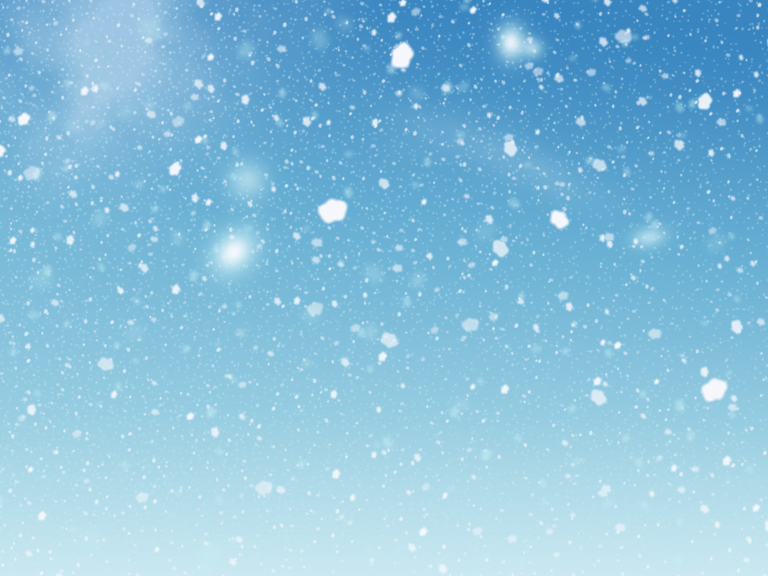
Give the GLSL for this background, as a Shadertoy shader.

```glsl
// Falling snow over a blue winter sky with faint clouds and blurred flakes.

const vec3 DEEP_BLUE  = vec3(0.22, 0.52, 0.75);
const vec3 MID_BLUE   = vec3(0.41, 0.69, 0.83);
const vec3 PALE_BLUE  = vec3(0.62, 0.82, 0.89);
const vec3 GROUND_ICE = vec3(0.81, 0.92, 0.95);
const vec3 CLOUD      = vec3(0.70, 0.83, 0.92);
const vec3 SNOW       = vec3(0.96, 0.97, 0.99);
const vec3 ICY_GLOW   = vec3(0.78, 0.94, 0.96);

vec2 hash22(vec2 p) {
    vec3 q = fract(p.xyx * vec3(0.1031, 0.1030, 0.0973));
    q += dot(q, q.yzx + 33.33);
    return fract((q.xx + q.yz) * q.zy);
}

float valueNoise(vec2 p) {
    vec2 cell = floor(p), f = fract(p);
    f = f * f * (3.0 - 2.0 * f);
    float low  = mix(hash22(cell).x, hash22(cell + vec2(1, 0)).x, f.x);
    float high = mix(hash22(cell + vec2(0, 1)).x, hash22(cell + 1.0).x, f.x);
    return mix(low, high, f.y);
}

float fbm(vec2 p) {
    float sum = 0.0, weight = 0.5;
    for (int i = 0; i < 5; i++) {
        sum += weight * valueNoise(p);
        p = mat2(1.6, 1.2, -1.2, 1.6) * p + 7.3;
        weight *= 0.5;
    }
    return sum;
}

// Gaussian ellipse, turned by an angle
float softEllipse(vec2 p, vec2 center, vec2 size, float angle) {
    vec2 q = p - center;
    float c = cos(angle), s = sin(angle);
    q = vec2(c * q.x + s * q.y, c * q.y - s * q.x) / size;
    return exp(-dot(q, q));
}

// Irregular round flake with an adjustable edge blur
float flake(vec2 q, float radius, float blur, float phase) {
    float a = atan(q.y, q.x + 1e-6);
    float rim = radius * (1.0 + 0.13 * sin(2.0 * a + phase) + 0.07 * sin(5.0 * a - phase));
    return 1.0 - smoothstep(rim - blur, rim + blur, length(q));
}

// One jittered grid of flakes; lengths are fractions of the canvas height
float snowLayer(vec2 p, float cells, float radius, float blur, float density, float seed) {
    vec2 base = floor(p * cells);
    float cover = 0.0;
    for (int y = -1; y <= 1; y++)
    for (int x = -1; x <= 1; x++) {
        vec2 id = base + vec2(x, y);
        vec2 look = hash22(id + seed + 57.0);
        vec2 center = (id + hash22(id + seed)) / cells;
        float present = step(hash22(id + seed + 113.0).x, density);
        float size = radius * mix(0.5, 1.0, look.x * look.x);
        float alpha = present * mix(0.45, 1.0, look.y);
        cover = max(cover, alpha * flake(p - center, size, blur, 6.28 * look.y));
    }
    return cover;
}

vec3 sky(vec2 p, float aspect) {
    // Vertical gradient, paler toward the left
    float h = p.y - 0.15 * (1.0 - p.x / aspect) * smoothstep(0.1, 0.8, p.y);
    vec3 color = mix(GROUND_ICE, PALE_BLUE, smoothstep(-0.08, 0.31, h));
    color = mix(color, MID_BLUE, smoothstep(0.15, 0.60, h));
    color = mix(color, DEEP_BLUE, smoothstep(0.48, 0.97, h));

    // Upper-left haze and the central wisp
    float texture1 = smoothstep(0.25, 0.75, fbm(p * 5.0 + 3.0));
    float haze = softEllipse(p, vec2(0.16, 0.90), vec2(0.34, 0.20), 0.6) * (0.25 + 0.6 * texture1);
    haze += 0.28 * softEllipse(p, vec2(0.22, 0.93), vec2(0.16, 0.055), 0.9);
    float wisp = softEllipse(p, vec2(0.87, 0.73), vec2(0.16, 0.035), -0.43);
    wisp += 0.5 * softEllipse(p, vec2(0.77, 0.765), vec2(0.09, 0.05), 0.1);
    return mix(color, CLOUD, clamp(haze + wisp * (0.18 + 0.3 * texture1), 0.0, 0.8));
}

void mainImage(out vec4 fragColor, in vec2 fragCoord) {
    vec2 p = fragCoord / iResolution.y;
    float aspect = iResolution.x / iResolution.y;
    float edge = 0.75 / iResolution.y;
    vec3 color = sky(p, aspect);

    // Blurred distant flakes
    color = mix(color, ICY_GLOW, 0.35 * snowLayer(p, 7.0, 0.020, 0.012, 0.35, 11.0));
    color = mix(color, ICY_GLOW, 0.55 * snowLayer(p, 15.0, 0.009, 0.006, 0.4, 29.0));

    // Fine dust, thicker on the left
    float dustDensity = mix(0.85, 0.5, p.x / aspect);
    color = mix(color, ICY_GLOW, 0.5 * snowLayer(p, 95.0, 0.0022, 0.0016 + edge * 0.3, dustDensity, 41.0));
    color = mix(color, SNOW, 0.75 * snowLayer(p, 46.0, 0.0036, 0.0012 + edge * 0.5, dustDensity * 0.8, 67.0));

    // Focal glows
    float glow = softEllipse(p, vec2(0.406, 0.562), vec2(0.043, 0.034), 0.8);
    glow += 0.60 * softEllipse(p, vec2(0.429, 0.687), vec2(0.034), 0.0);
    glow += 0.95 * softEllipse(p, vec2(0.887, 0.926), vec2(0.025, 0.032), 0.0);
    glow += 0.60 * softEllipse(p, vec2(0.926, 0.916), vec2(0.018), 0.0);
    glow += 0.65 * softEllipse(p, vec2(1.127, 0.588), vec2(0.030, 0.018), 0.2);
    color = mix(color, mix(ICY_GLOW, SNOW, glow * glow), min(glow, 1.0));

    // Crisp nearby flakes, then the largest ones
    float near = snowLayer(p, 20.0, 0.0075, 0.002 + edge, 0.42, 83.0);
    near = max(near, snowLayer(p, 8.0, 0.014, 0.002 + edge, 0.45, 97.0));
    near = max(near, flake(p - vec2(0.578, 0.634), 0.022, 0.003 + edge, 1.0));
    near = max(near, flake(p - vec2(0.698, 0.903), 0.020, 0.003 + edge, 5.5));
    near = max(near, flake(p - vec2(1.240, 0.323), 0.020, 0.003 + edge, 0.5));
    near = max(near, flake(p - vec2(0.971, 0.619), 0.015, 0.003 + edge, 3.1));
    fragColor = vec4(mix(color, SNOW, near), 1.0);
}
```
